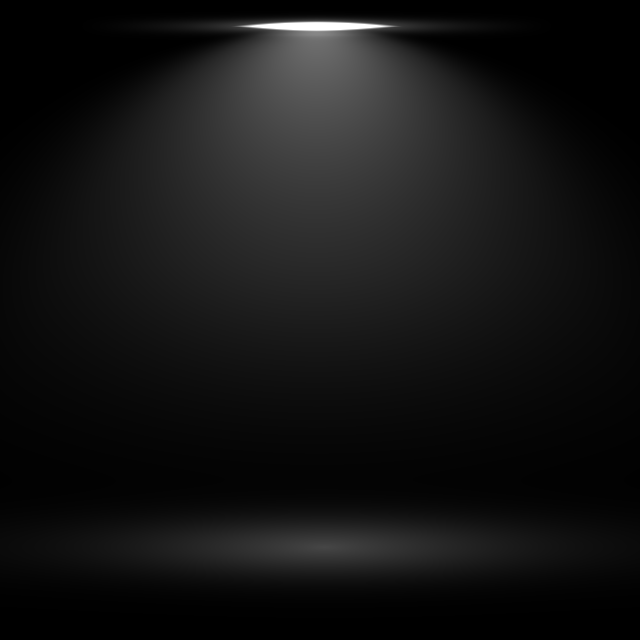
Write a Shadertoy shader that draws this background.

```glsl
// An empty dark stage: a thin ceiling lamp throws a wide, parabolic beam
// that fades downward, and a flat pool of light lies on the floor.
// Every light is a smooth falloff in canvas units, summed as grey.

float gauss(float x, float width) {
    return exp(-x * x / (width * width));
}

// Beam: offset is sideways from the lamp, depth is the distance below it.
float beam(float offset, float depth) {
    float d = max(depth, 0.0001);
    float halfWidth = 1.25 * sqrt(d) * (1.0 - 0.25 * d);
    float r = abs(offset) / halfWidth;
    float sideFade = exp(-3.0 * r * r) * (1.0 - smoothstep(0.55, 1.1, r));
    float depthFade = exp(-2.8 * d) * (1.0 - smoothstep(0.35, 0.85, d));
    return 0.46 * sideFade * depthFade * smoothstep(0.0, 0.015, depth);
}

// Lamp: a bright lens with a soft rim inside a long faint streak.
float lamp(vec2 p) {
    float taper = 1.0 - pow(p.x / 0.118, 2.0);
    float lens = smoothstep(-0.0025, 0.0035, 0.0065 * taper - abs(p.y));
    float bloom = 0.25 * gauss(p.x, 0.11) * gauss(p.y, 0.009);
    float reach = max(1.0 - abs(p.x) / 0.38, 0.0);
    float streak = 0.28 * pow(reach, 1.5) * gauss(p.y, 0.011);
    return lens + bloom + streak;
}

// Floor: a small hot centre over a broad band reaching both sides.
float floorGlow(vec2 p) {
    float centre = 0.09 * exp(-length(p / vec2(0.10, 0.022)));
    float pool = 0.14 * gauss(p.x, 0.31) * gauss(p.y, 0.047);
    float band = 0.045 * gauss(p.x, 0.75) * gauss(p.y, 0.055);
    return centre + pool + band;
}

void mainImage(out vec4 fragColor, in vec2 fragCoord) {
    vec2 uv = fragCoord / iResolution.xy;
    vec2 fromLamp = uv - vec2(0.495, 0.959);
    float light = beam(fromLamp.x, -fromLamp.y);
    light += lamp(fromLamp);
    light += floorGlow(uv - vec2(0.507, 0.145));
    fragColor = vec4(vec3(clamp(light, 0.0, 1.0)), 1.0);
}
```
